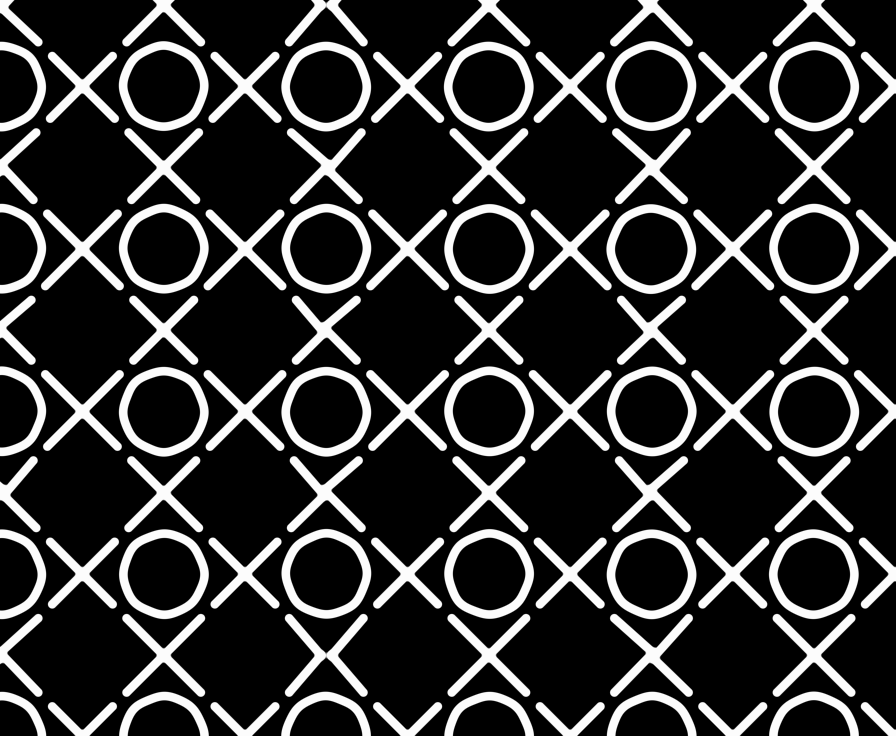
Reproduce this pattern procedurally as a Shadertoy shader.

```glsl
// White rings set in a lattice of broken diagonal crosses on black, with hand-drawn wear.
#define ACROSS 5.511              // ring columns across the canvas width
#define ORIGIN vec2(0.007, 0.531) // first ring centre, in periods from top left
#define RING 0.494                // ring radius, in half periods
#define STROKE 0.053              // half line width
#define GAP 0.086                 // half the break between arms
#define DRIFT 0.046               // how far the breaks wander from row to row
#define SPLIT 0.065               // opening of a parted crossing
#define KINK 0.032                // offset of a bent crossing
#define BLEND 0.035               // ink webbing where strokes meet
#define WOBBLE 0.008              // unevenness of the rings
#define INK vec3(0.99)

float hash(vec2 p) {
    return fract(sin(dot(p, vec2(127.1, 311.7))) * 4375.85);
}

float smoothMin(float a, float b, float k) {
    float h = max(k - abs(a - b), 0.0) / k;
    return min(a, b) - h * h * k * 0.25;
}

float segment(vec2 p, vec2 a, vec2 b) {
    vec2 pa = p - a, ba = b - a;
    return length(pa - ba * clamp(dot(pa, ba) / dot(ba, ba), 0.0, 1.0));
}

// Vertical offset of the breaks below a row of crossings
float breakOffset(float row) {
    return DRIFT * cos(2.35619 * (row + 1.0) - 0.4);
}

// Four arms around the crossing n, with worn joints on some columns
float crossing(vec2 p, vec2 n) {
    float wornColumn = step(mod(n.x, 4.0), 0.5) * step(0.5, mod(n.y, 2.0));
    float parted = wornColumn * step(3.5, mod(n.x, 8.0)) * step(6.5, mod(n.y, 8.0));
    float bent = wornColumn * (1.0 - parted);
    float lean = hash(n) - 0.5;
    float d = 1e3;
    for (int i = 0; i < 4; i++) {
        vec2 side = vec2(i % 2, i / 2) * 2.0 - 1.0;
        float shift = side.y > 0.0 ? breakOffset(n.y) : -breakOffset(n.y - 1.0);
        vec2 tip = side * (0.5 + shift - GAP);
        vec2 joint = vec2(side.x * SPLIT * parted, 0.0);
        joint += bent * KINK * vec2(2.0 * lean, side.x * sign(lean));
        d = smoothMin(d, segment(p - n, joint, tip), BLEND);
    }
    return d - STROKE;
}

// Nearest arm among the neighbouring crossings of the diagonal lattice
float crosses(vec2 p) {
    vec2 base = 2.0 * floor(vec2(p.x + p.y, p.x - p.y) * 0.5) + 1.0;
    float d = 1e3;
    for (int j = -1; j <= 1; j++) {
        for (int i = -1; i <= 1; i++) {
            vec2 c = base + 2.0 * vec2(i, j);
            d = min(d, crossing(p, 0.5 * vec2(c.x + c.y, c.x - c.y)));
        }
    }
    return d;
}

float rings(vec2 p) {
    vec2 id = floor((p + 1.0) * 0.5);
    vec2 q = p - 2.0 * id;
    float angle = atan(q.y, q.x);
    float phase = 6.2832 * hash(id);
    float uneven = 0.6 * cos(8.0 * angle) + 0.4 * sin(5.0 * angle + phase);
    return abs(length(q) - RING - WOBBLE * uneven) - STROKE;
}

void mainImage(out vec4 fragColor, in vec2 fragCoord) {
    // Half-period units, measured down from the top edge
    vec2 fromTop = vec2(fragCoord.x, iResolution.y - fragCoord.y) / iResolution.x;
    vec2 p = 2.0 * (fromTop * ACROSS - ORIGIN);
    float pixel = 2.0 * ACROSS / iResolution.x;

    float d = min(rings(p), crosses(p));
    float ink = 1.0 - smoothstep(-0.75 * pixel, 0.75 * pixel, d);
    fragColor = vec4(INK * ink, 1.0);
}
```
